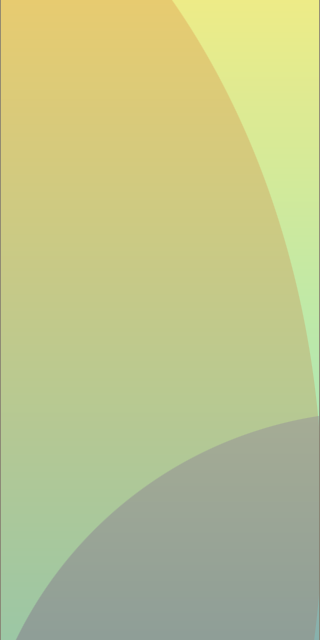
Give the GLSL for this background, as a Shadertoy shader.

```glsl
// Soft vertical gradient overlaid by a large translucent ellipse and a grey disc, with thin side rules.

#define SKY_TOP        vec3(0.930, 0.922, 0.530)
#define SKY_BOTTOM     vec3(0.560, 0.902, 0.788)
#define ELLIPSE_TINT   vec4(0.812, 0.295, 0.080, 0.20)
#define ELLIPSE_CENTER vec2(-0.750, 0.404)
#define ELLIPSE_RADII  vec2(1.758, 2.344)
#define DISC_TOP       vec3(0.549, 0.506, 0.596)
#define DISC_BOTTOM    vec3(0.482, 0.376, 0.510)
#define DISC_OPACITY   0.40
#define DISC_CENTER    vec2(1.190, -0.552)
#define DISC_RADIUS    1.267
#define RULE_COLOR     vec3(0.525, 0.494, 0.439)
#define RULE_WIDTH     0.0026

// Antialiased coverage of the region where the field is negative
float coverage(float field) {
    return clamp(0.5 - field / max(fwidth(field), 1e-6), 0.0, 1.0);
}

// Signed field of an axis-aligned ellipse, zero on its outline
float ellipseField(vec2 p, vec2 center, vec2 radii) {
    return length((p - center) / radii) - 1.0;
}

void mainImage(out vec4 fragColor, in vec2 fragCoord) {
    // Canvas is one unit wide and two units high
    vec2 uv = fragCoord / iResolution.xy;
    vec2 p = uv * vec2(1.0, 2.0);

    // Background gradient
    vec3 color = mix(SKY_BOTTOM, SKY_TOP, uv.y);

    // Warm translucent ellipse
    float ellipse = coverage(ellipseField(p, ELLIPSE_CENTER, ELLIPSE_RADII));
    color = mix(color, ELLIPSE_TINT.rgb, ellipse * ELLIPSE_TINT.a);

    // Shaded disc rising from the lower right
    float disc = coverage(ellipseField(p, DISC_CENTER, vec2(DISC_RADIUS)));
    float discShade = clamp(uv.y / 0.35, 0.0, 1.0);
    color = mix(color, mix(DISC_BOTTOM, DISC_TOP, discShade), disc * DISC_OPACITY);

    // Thin rules along the left and right sides
    float sideDistance = min(uv.x, 1.0 - uv.x);
    float rule = clamp((RULE_WIDTH - sideDistance) * iResolution.x + 0.5, 0.0, 1.0);
    color = mix(color, RULE_COLOR, rule);

    fragColor = vec4(color, 1.0);
}
```
